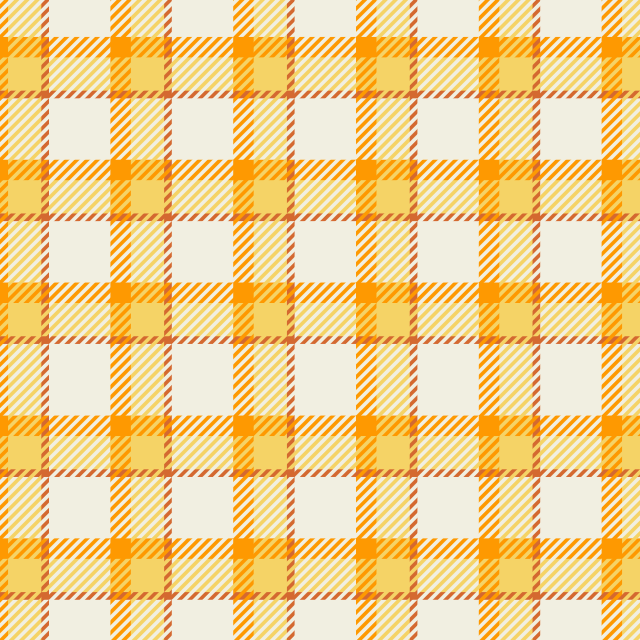
A WebGL 2 fragment shader for this pattern:

```glsl
#version 300 es
precision highp float;

uniform vec2 u_resolution;
out vec4 fragColor;

// Yarn colours
const vec3 CREAM  = vec3(0.945, 0.937, 0.882);
const vec3 YELLOW = vec3(0.96, 0.827, 0.40);
const vec3 ORANGE = vec3(0.995, 0.60, 0.005);
const vec3 RUST   = vec3(0.83, 0.41, 0.19);

// Layout: one thread is one twill step, as a share of the canvas
const float THREAD = 0.01599;
const float SETT_THREADS = 12.0;
const vec2 SETT_ORIGIN = vec2(0.1725, 0.0577);  // from the top left

// Band edges within the sett, in threads; cream fills the rest
const float ORANGE_START = 0.0;
const float YELLOW_START = 2.0;
const float RUST_START = 5.25;
const float CREAM_START = 6.0;
const float CREAM_LEAD = 3.0;  // cream kept before the orange band

// One cream row is a thread taller
const float TALL_ROW_Y = 0.6;
const float TALL_ROW_EXTRA = 1.0;

// Diagonal weave
const float TWILL_PHASE = 0.25;
const float WARP_SHARE = 0.5;

// Antialiased step, with distance and pixel size in threads
float edge(float dist, float pixel) {
    return clamp(dist / pixel + 0.5, 0.0, 1.0);
}

// Colour of the yarn at a position across the sett
vec3 yarnColor(float pos, float pixel) {
    float t = mod(pos + CREAM_LEAD, SETT_THREADS) - CREAM_LEAD;
    vec3 color = mix(CREAM, ORANGE, edge(t - ORANGE_START, pixel));
    color = mix(color, YELLOW, edge(t - YELLOW_START, pixel));
    color = mix(color, RUST, edge(t - RUST_START, pixel));
    return mix(color, CREAM, edge(t - CREAM_START, pixel));
}

// Coverage of the warp in 45 degree stripes
float warpCoverage(vec2 pos, float pixel) {
    float s = fract(pos.x + pos.y + TWILL_PHASE);
    float dist = 0.5 * WARP_SHARE - abs(s - 0.5);
    return edge(dist * inversesqrt(2.0), pixel);
}

void main() {
    vec2 uv = gl_FragCoord.xy / u_resolution.y;
    uv.y = 1.0 - uv.y;
    float pixel = 1.0 / (u_resolution.y * THREAD);

    // Canvas to threads, closing the extra height of the tall row
    vec2 pos = (uv - SETT_ORIGIN) / THREAD;
    pos.y -= TALL_ROW_EXTRA * step(TALL_ROW_Y, uv.y);

    // Interlace vertical warp with horizontal weft
    vec3 warp = yarnColor(pos.x, pixel);
    vec3 weft = yarnColor(pos.y, pixel);
    fragColor = vec4(mix(weft, warp, warpCoverage(pos, pixel)), 1.0);
}
```
